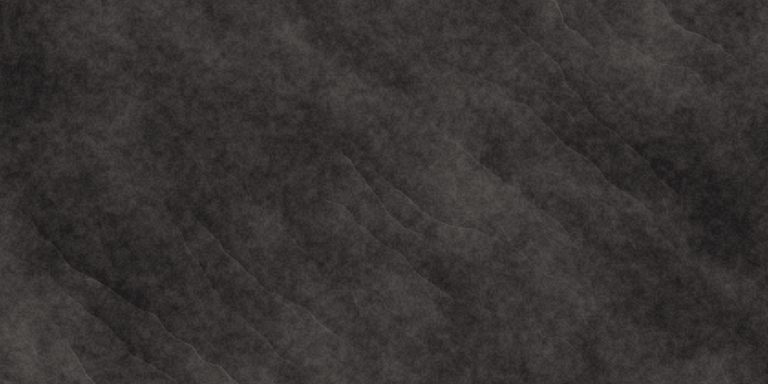
This texture is drawn by a Shadertoy shader. Its source:

```glsl
// Dark slate slab: mottled charcoal stone crossed by thin diagonal cleft ridges.

const vec3 DARK_SLATE = vec3(0.16, 0.15, 0.15);
const vec3 PALE_SLATE = vec3(0.28, 0.268, 0.258);
const vec2 CLEFT_DIR = vec2(0.74, -0.67);
const int CLEFT_COUNT = 17;

float hash(vec2 p) {
    vec3 q = fract(vec3(p.xyx) * 0.1031);
    q += dot(q, q.yzx + 33.33);
    return fract((q.x + q.y) * q.z);
}

float noise(vec2 p) {
    vec2 cell = floor(p), f = fract(p);
    f = f * f * (3.0 - 2.0 * f);
    float low = mix(hash(cell), hash(cell + vec2(1, 0)), f.x);
    float high = mix(hash(cell + vec2(0, 1)), hash(cell + vec2(1, 1)), f.x);
    return mix(low, high, f.y);
}

// Fractal noise centred on zero
float fbm(vec2 p, int octaves) {
    float sum = 0.0, amp = 0.5;
    for (int i = 0; i < octaves; i++) {
        sum += amp * (noise(p) - 0.5);
        p = mat2(1.6, 1.2, -1.2, 1.6) * p + 17.3;
        amp *= 0.5;
    }
    return sum;
}

// Tone change from one ridge: bright lip, pale lower side, shaded upper side
float cleft(vec2 q, float id, float pixel) {
    float offset = (id + 0.2 + 0.6 * hash(vec2(id, 3.0))) / float(CLEFT_COUNT) * 2.08;
    float middle = 0.4 + 0.47 * (offset - 1.04) + 0.7 * (hash(vec2(id, 7.0)) - 0.5);
    float halfLength = mix(0.2, 0.65, hash(vec2(id, 11.0)));
    float tilt = 0.45 * (hash(vec2(id, 19.0)) - 0.5);
    float strength = mix(0.45, 1.0, hash(vec2(id, 23.0)));

    // Wandering centre line with small ragged steps
    float along = q.x - middle;
    float wander = 0.22 * fbm(vec2(q.x * 2.5, id * 9.1), 3)
                 + 0.035 * fbm(q * 17.0 + id * 5.7, 4);
    float d = q.y - offset - tilt * along - wander;

    float extent = 1.0 - smoothstep(0.45, 1.0, abs(along) / halfLength);
    float broken = smoothstep(0.2, 0.75, noise(vec2(q.x * 9.0, id * 13.7)));
    float width = max(0.0022, 0.65 * pixel);
    float lip = exp(-d * d / (width * width)) * mix(0.12, 0.62, broken);

    // Shading fades with distance from the lip
    float side = smoothstep(-width, width, d);
    float feather = 0.6 + 0.8 * noise(q * vec2(7.0, 15.0) + id);
    float shade = -0.32 * side * exp(-max(d, 0.0) / 0.06);
    float glow = 0.24 * (1.0 - side) * exp(min(d, 0.0) / 0.05);
    return strength * extent * (lip + feather * (shade + glow));
}

// Broad clouds, brushed mottling and fine grain
float stoneTone(vec2 p, vec2 q) {
    vec2 warp = vec2(fbm(p * 3.0 + 4.0, 3), fbm(p * 3.0 + 31.0, 3));
    float clouds = 1.5 * fbm(p * 2.3 + 0.8 * warp + 8.0, 5);
    float brushed = 1.1 * fbm(q * vec2(5.0, 10.0) + 2.0 * warp, 5);
    float speckle = 0.95 * fbm(p * 55.0, 3);
    float grain = 0.5 * (noise(p * 210.0 + 5.0) - 0.5);
    return 0.46 + clouds + brushed + speckle + grain;
}

// Faint hairline scratches running with the clefts
float hairlines(vec2 q, float pixel) {
    float level = q.y * 9.0 + 2.4 * fbm(q * vec2(2.5, 4.0) + 40.0, 5);
    float d = abs(fract(level) - 0.5) / 9.0;
    float width = max(0.0018, 0.6 * pixel);
    float patches = smoothstep(0.58, 0.82, noise(q * vec2(5.0, 8.0) + 61.0));
    return 0.3 * patches * exp(-d * d / (width * width));
}

void mainImage(out vec4 fragColor, in vec2 fragCoord) {
    float pixel = 1.0 / iResolution.y;
    vec2 p = fragCoord * pixel;
    vec2 q = vec2(dot(p, CLEFT_DIR), dot(p, vec2(-CLEFT_DIR.y, CLEFT_DIR.x)));

    float tone = stoneTone(p, q) + hairlines(q, pixel);
    for (int i = 0; i < CLEFT_COUNT; i++) {
        tone += cleft(q, float(i), pixel);
    }

    tone = clamp(tone, -0.35, 1.7);
    fragColor = vec4(mix(DARK_SLATE, PALE_SLATE, tone), 1.0);
}
```
